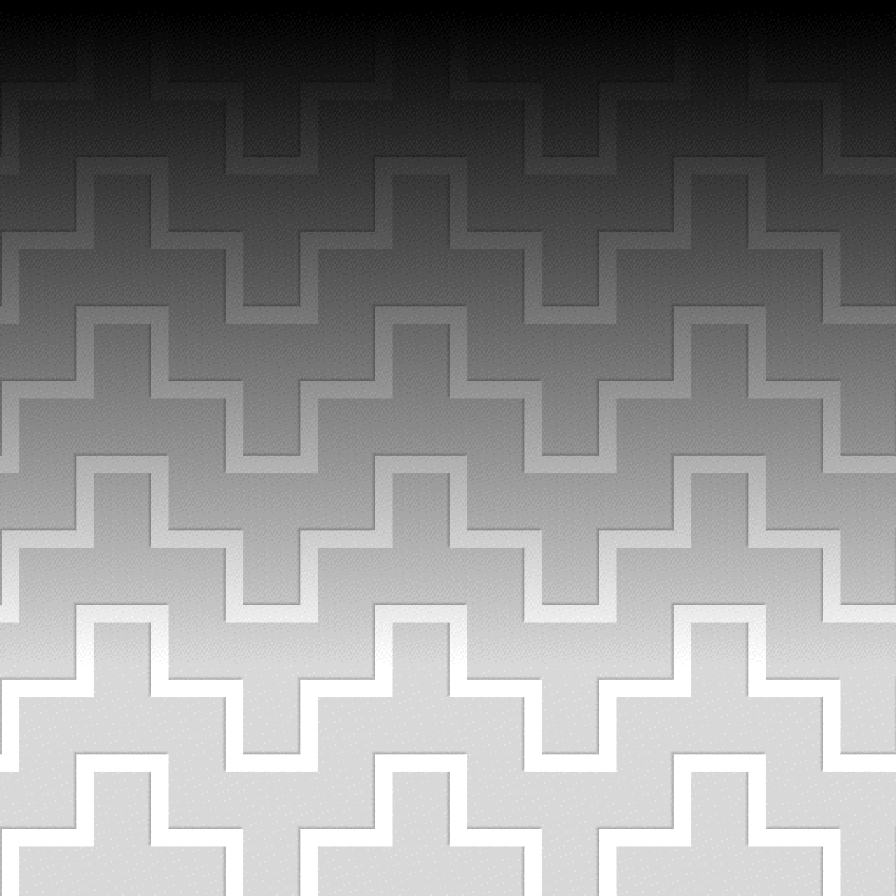
Give the GLSL for this pattern, as a WebGL 2 fragment shader.

```glsl
#version 300 es
precision highp float;
// Stacked stepped zigzag bands, three repeats across and six down, with a thin
// shadow on their upper left sides. A black fade covers the upper three quarters
// and a fine dither reduces the greys to a few levels.

uniform vec2 u_resolution;
out vec4 fragColor;

// Distance from x to the nearest multiple of two.
float distanceToEven(float x) {
    return abs(mod(x + 1.0, 2.0) - 1.0);
}

// Square-cornered distance to the zigzags; each step is one unit wide and high.
float zigzagDistance(vec2 p) {
    float level = mod(floor(p.x) + 1.0, 2.0);
    float tread = distanceToEven(p.y - level);

    // Risers come in pairs, alternately in the upper and lower half of the repeat.
    float edge = floor(p.x + 0.5);
    float middle = mod(edge + 3.0, 4.0) < 1.5 ? 0.5 : 1.5;
    float riser = max(abs(p.x - edge), distanceToEven(p.y - middle) - 0.5);
    return min(tread, riser);
}

// Interleaved gradient noise: an even, slightly diagonal grain.
float ditherNoise(vec2 cell) {
    return fract(52.9829 * fract(dot(cell, vec2(0.06711, 0.00584))));
}

void main() {
    vec2 uv = gl_FragCoord.xy / u_resolution;
    float down = 1.0 - uv.y;
    vec2 p = vec2(uv.x, down) * 12.0 - vec2(0.14, 0.22);
    float pixel = 12.0 / min(u_resolution.x, u_resolution.y);

    // Band and its offset soft shadow
    float halfWidth = 0.117;
    float band = 1.0 - smoothstep(-0.5 * pixel, 0.5 * pixel, zigzagDistance(p) - halfWidth);
    float shadow = 1.0 - smoothstep(-0.03, 0.03, zigzagDistance(p + 0.025) - halfWidth);

    float ground = 0.848 * (1.0 - 0.22 * shadow);
    float grey = mix(ground, 1.0, band);

    // Fade from black at the top
    grey *= clamp((down - 0.013) / 0.73, 0.0, 1.0);

    // Dither between neighbouring grey levels
    float levels = 26.0;
    float grain = ditherNoise(floor(uv * 512.0));
    grey = min(floor(grey * levels + grain) / levels, 1.0);

    fragColor = vec4(vec3(grey), 1.0);
}
```
